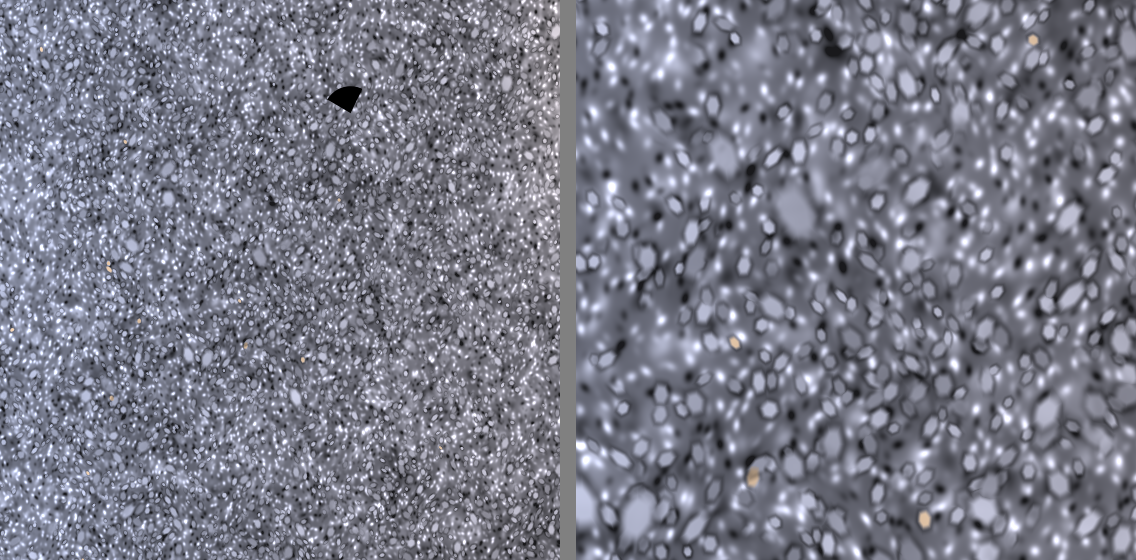
Left, the full canvas; right, a detail of the centre.
Write a three.js fragment shader that draws this texture.

```glsl
// Blue-grey crushed gravel: soft fine grit, scattered larger chips and one black wedge.
varying vec2 vUv;

const vec2 FINE_CELLS = vec2(122.0, 104.0);
const vec2 MEDIUM_CELLS = vec2(66.0, 54.0);
const vec2 COARSE_CELLS = vec2(31.0, 26.0);
const float FINE_GAIN = 0.62;
const float MEDIUM_GAIN = 0.30;
const float COARSE_GAIN = 0.17;
const float GROUND_LIGHT = 0.41;
const float CHIP_CELLS = 74.0;
const float STONE_CELLS = 46.0;
const float BOULDER_CELLS = 29.0;
const float CHIP_SHARE = 0.42;
const float STONE_SHARE = 0.22;
const float BOULDER_SHARE = 0.06;
const float RIM_SHADE = 0.34;
const vec3 COOL_TINT = vec3(0.95, 0.99, 1.14);
const vec3 WARM_TINT = vec3(1.0, 0.99, 1.07);
const vec3 OCHRE_TINT = vec3(1.14, 0.99, 0.84);
const vec2 WEDGE_APEX = vec2(0.626, 0.798);
const float WEDGE_RADIUS = 0.048;
const float WEDGE_START = 1.12;
const float WEDGE_END = 2.61;

vec2 hash2(vec2 p) {
  vec3 q = fract(p.xyx * vec3(0.1031, 0.1030, 0.0973));
  q += dot(q, q.yzx + 33.33);
  return fract((q.xx + q.yz) * q.zy);
}

// Broad uneven patches, roughly -1 to 1.
float patches(vec2 p) {
  float sum = 0.0;
  float weight = 0.5;
  for (int i = 0; i < 4; i++) {
    p = mat2(0.8, 0.6, -0.6, 0.8) * p + 1.7;
    sum += weight * sin(p.x + 1.3 * sin(p.y * 0.9)) * cos(p.y + sin(p.x * 0.7));
    p *= 1.9;
    weight *= 0.65;
  }
  return sum;
}

// Soft grit: overlapping light and dark grains, mostly upright.
float grit(vec2 p) {
  vec2 cell = floor(p);
  float sum = 0.0;
  for (int j = -1; j <= 1; j++) {
    for (int i = -1; i <= 1; i++) {
      vec2 id = cell + vec2(float(i), float(j));
      vec2 look = hash2(id + 57.0);
      vec2 q = p - id - hash2(id);
      float turn = (look.y - 0.5) * 2.4;
      float across = dot(q, vec2(cos(turn), sin(turn)));
      sum += mix(-0.6, 1.0, look.x) * exp(-7.0 * (dot(q, q) + 0.8 * across * across));
    }
  }
  return sum;
}

// Scattered angular stones: x is cover, y the dark surround, z a random tone.
vec3 stones(vec2 p, float share) {
  vec2 cell = floor(p);
  vec2 cover = vec2(0.0);
  float tones = 0.0;
  float weights = 0.0001;
  for (int j = -1; j <= 1; j++) {
    for (int i = -1; i <= 1; i++) {
      vec2 id = cell + vec2(float(i), float(j));
      vec2 place = hash2(id + 11.0);
      vec2 shape = hash2(id + 83.0);
      vec2 pick = hash2(id + 137.0);
      float turn = (shape.x - 0.5) * 1.9;
      vec2 q = p - id - 0.1 - 0.8 * place;
      q = mat2(cos(turn), sin(turn), -sin(turn), cos(turn)) * q;
      q /= mix(0.24, 0.42, shape.y) * vec2(0.8, mix(0.85, 1.35, pick.y));
      vec2 a = abs(q + 0.25 * (place.x - 0.5) * q.yx);
      float d = mix(length(q), max(a.x + 0.45 * a.y, a.y), 0.6) + 0.18 * (place.y - 0.5) * q.y;
      float present = smoothstep(-0.04, 0.04, share - pick.x);
      float body = present * (1.0 - smoothstep(0.5, 1.25, d));
      cover = max(cover, vec2(body, present * (1.0 - smoothstep(0.8, 1.75, d))));
      tones += body * body * hash2(id + 29.0).x;
      weights += body * body;
    }
  }
  return vec3(cover, tones / weights);
}

float layStones(float light, vec3 layer, float low, float high) {
  light *= 1.0 - RIM_SHADE * layer.y;
  return mix(light, mix(low, high, layer.z), layer.x);
}

// Circular sector, positive inside.
float wedge(vec2 p) {
  vec2 startDir = vec2(cos(WEDGE_START), sin(WEDGE_START));
  vec2 endDir = vec2(cos(WEDGE_END), sin(WEDGE_END));
  float sides = min(startDir.x * p.y - startDir.y * p.x, endDir.y * p.x - endDir.x * p.y);
  return min(sides, WEDGE_RADIUS - length(p));
}

void main() {
  vec2 uv = vUv;
  vec2 warped = uv + 0.003 * vec2(sin(uv.y * 41.0 + 2.0 * sin(uv.x * 23.0)), sin(uv.x * 37.0));
  float patchy = patches(uv * 11.0);

  // Grit in three sizes, then stones gathered in patches.
  float light = GROUND_LIGHT + FINE_GAIN * grit(warped * FINE_CELLS)
    + MEDIUM_GAIN * grit(warped * MEDIUM_CELLS + 7.0) + COARSE_GAIN * grit(warped * COARSE_CELLS + 3.0);
  vec3 chips = stones(warped * CHIP_CELLS, CHIP_SHARE * (0.8 + 1.1 * patchy));
  light = layStones(light, chips, 0.52, 0.78);
  light = layStones(light, stones(warped * STONE_CELLS + 19.0, STONE_SHARE * (0.8 + 1.4 * patchy)), 0.55, 0.80);
  light = layStones(light, stones(warped * BOULDER_CELLS + 41.0, BOULDER_SHARE * (1.0 + patchy)), 0.62, 0.80);

  // Uneven daylight, brightest along the upper right and left edges.
  float rightGlow = smoothstep(0.85, 1.05, uv.x) * smoothstep(0.35, 0.85, uv.y);
  float leftGlow = 1.0 - smoothstep(0.0, 0.35, uv.x);
  light += 0.05 * patches(uv * 33.0) - 0.06 * patchy + 0.14 * rightGlow + 0.05 * leftGlow;

  vec3 tint = mix(COOL_TINT, WARM_TINT, smoothstep(0.0, 1.0, uv.x));
  tint = mix(tint, OCHRE_TINT, step(0.994, chips.z) * chips.x + 0.2 * rightGlow);
  vec3 color = max(light, 0.1) * tint;
  color *= 1.0 - smoothstep(-0.001, 0.001, wedge(uv - WEDGE_APEX));
  gl_FragColor = vec4(color, 1.0);
}
```
